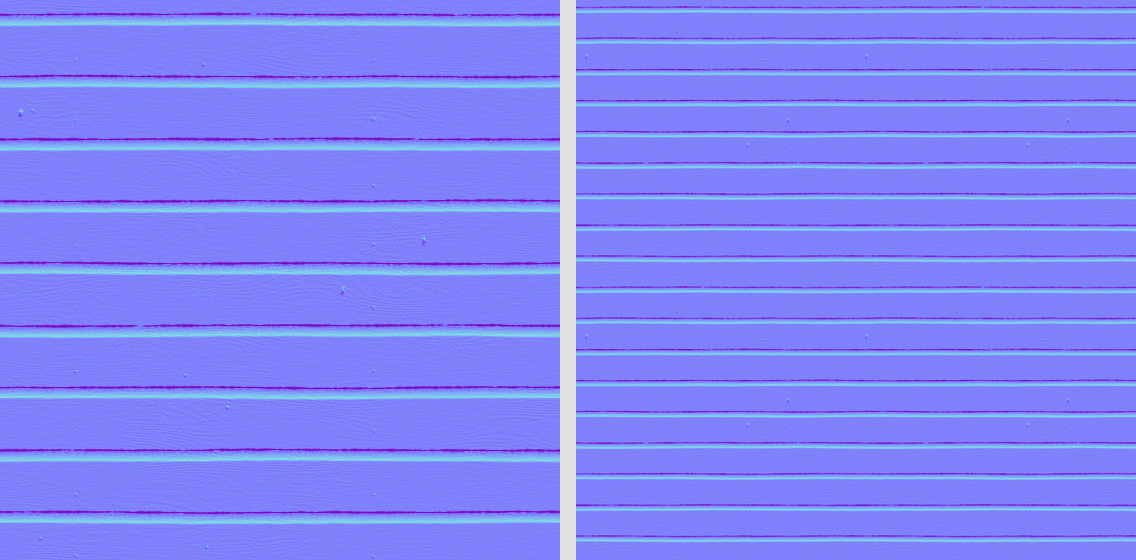
Left: one tile. Right: repeated 2 by 2.
This texture map is drawn by a WebGL 1 fragment shader. Its source:

```glsl
precision highp float;
// Tangent-space normal map of nine horizontal lap-siding boards.
// Each board sums slopes: a dark gap, a rounded bevel, wood grain and dents,
// all on wrapping gradient noise, then encodes the slope as a colour.

uniform vec2 u_resolution;

const float TAU = 6.28318;
const float BOARDS = 9.0;
const float FIRST_GAP = 0.232;   // first gap below the top edge, in boards

float hash(vec2 p, float seed) {
  vec3 q = fract(vec3(p, seed) * vec3(0.7549, 0.5698, 0.6181));
  q += dot(q, q.yzx + 33.33);
  return fract((q.x + q.y) * q.z);
}

float cornerRamp(vec2 cell, vec2 offset, vec2 period, float seed) {
  float angle = TAU * hash(mod(cell, period), seed);
  return dot(vec2(cos(angle), sin(angle)), offset);
}

// Gradient noise that wraps after 'period' cells
float gradientNoise(vec2 p, vec2 period, float seed) {
  vec2 i = floor(p);
  vec2 f = p - i;
  vec2 w = f * f * f * (f * (f * 6.0 - 15.0) + 10.0);
  vec2 e = vec2(1.0, 0.0);
  float a = cornerRamp(i, f, period, seed);
  float b = cornerRamp(i + e.xy, f - e.xy, period, seed);
  float c = cornerRamp(i + e.yx, f - e.yx, period, seed);
  float d = cornerRamp(i + e.xx, f - e.xx, period, seed);
  return mix(mix(a, b, w.x), mix(c, d, w.x), w.y);
}

// Noise over the whole tile, 'cells' being whole numbers
float tileNoise(vec2 uv, vec2 cells, float seed) {
  return gradientNoise(uv * cells, cells, seed);
}

// Growth rings bent into long loops, fibres and fine pores
float woodHeight(vec2 uv, float seed) {
  float figure = tileNoise(uv, vec2(4.0, 18.0), seed);
  float patchy = smoothstep(-0.3, 0.4, tileNoise(uv, vec2(5.0, 9.0), seed + 3.0));
  float rings = sin(TAU * (uv.y * BOARDS * 9.0 + 8.0 * figure));
  float fibres = tileNoise(uv, vec2(32.0, 234.0), seed + 5.0);
  float pores = tileNoise(uv, vec2(190.0, 260.0), seed + 7.0);
  return 0.00007 * rings * patchy + 0.00015 * fibres
       + 0.00016 * pores * (0.5 + patchy);
}

vec2 woodSlope(vec2 uv, float seed) {
  vec2 e = vec2(0.0008, 0.0);
  float h = woodHeight(uv, seed);
  return vec2(h - woodHeight(uv + e.xy, seed),
              h - woodHeight(uv + e.yx, seed)) / e.x;
}

// Slope of a soft round pit; 'd' is the offset from its centre
vec2 dentSlope(vec2 d, float radius, float depth) {
  vec2 q = d / radius;
  return depth * q * exp(-dot(q, q));
}

// Offset from a point on the board, wrapping sideways, y upwards
vec2 boardOffset(float x, float t, vec2 centre) {
  return vec2(fract(x - centre.x + 0.5) - 0.5, (centre.y - t) / BOARDS);
}

// Two nail columns, small random pits and an occasional chip
vec2 damageSlope(vec2 uv, float t, float row) {
  vec2 slope = vec2(0.0);
  for (int i = 0; i < 4; i++) {
    float k = float(i);
    float a = hash(vec2(row, k), 11.0);
    float b = hash(vec2(row, k), 17.0);
    float nail = 1.0 - step(1.5, k);
    vec2 nailAt = vec2(0.135 + 0.532 * k, 0.72 + 0.06 * (b - 0.5));
    vec2 centre = mix(vec2(a, 0.3 + 0.6 * b), nailAt, nail);
    float depth = mix(1.3 * step(0.6, hash(vec2(k, row), 23.0)), 0.5 + 0.8 * a, nail);
    slope += dentSlope(boardOffset(uv.x, t, centre), 0.0022, depth);
  }
  vec2 chipAt = vec2(hash(vec2(row, 5.0), 29.0), 0.35 + 0.55 * hash(vec2(row, 6.0), 31.0));
  vec2 d = boardOffset(uv.x, t, chipAt);
  d += 0.004 * tileNoise(uv, vec2(170.0), 37.0);
  float present = step(0.6, hash(vec2(row, 7.0), 41.0));
  return slope + dentSlope(d * vec2(1.0, 0.6), 0.0026, 1.4 * present);
}

// Vertical slope of the bevel: slow rise, quick fall; t runs down the board
float bevelSlope(float t) {
  float rise = clamp((t - 0.04) / 0.115, 0.0, 1.0);
  return 0.68 * rise * (1.0 - smoothstep(0.155, 0.2, t));
}

// Coverage of the ragged gap line centred on the board joint
float gapLine(float t, float halfWidth) {
  float d = min(t, 1.0 - t);
  return 1.0 - smoothstep(0.2 * halfWidth, 2.0 * halfWidth, d);
}

vec3 encodeNormal(vec2 slope, float gap) {
  vec2 n = slope / max(1.0, length(slope));
  float z = sqrt(1.0 - 0.7 * dot(n, n));
  return vec3(0.5 + 0.5 * n, (0.5 + 0.485 * z) * (1.0 - 0.09 * gap));
}

void main() {
  vec2 uv = gl_FragCoord.xy / u_resolution;

  // Board index and position, with slightly uneven joints
  float wobble = 0.025 * tileNoise(uv, vec2(4.0, BOARDS), 1.0)
               + 0.008 * tileNoise(uv, vec2(40.0, BOARDS), 2.0);
  float v = (1.0 - uv.y) * BOARDS - FIRST_GAP + wobble;
  float row = mod(floor(v), BOARDS);
  float t = fract(v);

  // Grain and damage on a nearly flat face
  vec2 slope = vec2(0.0, 0.012 + 0.008 * (0.6 - t));
  slope += woodSlope(uv, 50.0 + 13.0 * row) + damageSlope(uv, t, row);

  // Sawn, speckled roughness under the gap, then the bevel
  float rough = 1.0 - smoothstep(0.02, 0.12, t);
  slope += rough * 0.35 * vec2(tileNoise(uv, vec2(250.0, 270.0), 43.0),
                               tileNoise(uv, vec2(230.0, 288.0), 47.0));
  slope.y += bevelSlope(t) - 0.1 * (1.0 - smoothstep(0.02, 0.06, t));

  float halfWidth = 0.0125 + 0.010 * tileNoise(uv, vec2(14.0, BOARDS), 53.0)
                  + 0.010 * tileNoise(uv, vec2(140.0, 18.0), 59.0);
  float gap = gapLine(t, halfWidth);
  slope = mix(slope, vec2(-0.04, -0.92), gap);

  gl_FragColor = vec4(encodeNormal(slope, gap), 1.0);
}
```
